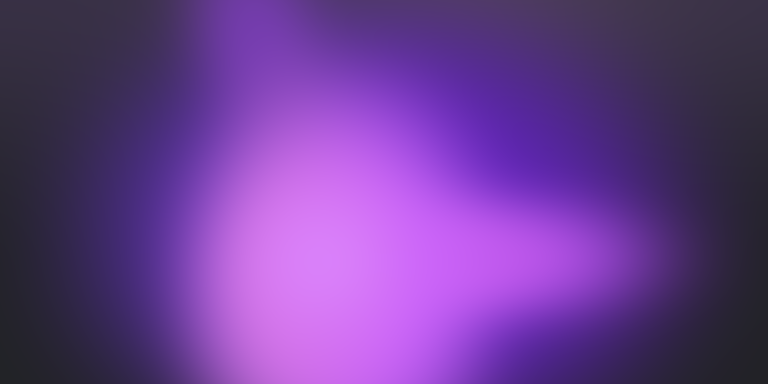
Give the GLSL for this background, as a Shadertoy shader.

```glsl
// Soft violet light on a charcoal backdrop, built from layered elliptical glows:
// a wide violet halo, a plume at the top, an arm to the right and an orchid core.
// Each glow is a smooth falloff that equals one half on its ellipse.

#define HALO_CENTER  vec2(0.99, 0.39)
#define HALO_RADII   vec2(0.69, 0.52)
#define CORE_CENTER  vec2(0.88, 0.26)
#define CORE_RADII   vec2(0.352, 0.469)
#define ARM_CENTER   vec2(1.224, 0.328)
#define ARM_RADII    vec2(0.378, 0.145)
#define PLUME_CENTER vec2(0.67, 0.90)
#define PLUME_RADII  vec2(0.15, 0.25)
#define PLUME_SLANT  0.18

const vec3 CHARCOAL     = vec3(0.13, 0.135, 0.145);
const vec3 SLATE        = vec3(0.22, 0.19, 0.27);
const vec3 WARM_GREY    = vec3(0.30, 0.25, 0.33);
const vec3 VIOLET_LEFT  = vec3(0.37, 0.19, 0.72);
const vec3 VIOLET_RIGHT = vec3(0.38, 0.14, 0.74);
const vec3 PLUME_PURPLE = vec3(0.48, 0.24, 0.72);
const vec3 ARM_MAGENTA  = vec3(0.74, 0.34, 0.92);
const vec3 ORCHID_LEFT  = vec3(0.84, 0.46, 0.90);
const vec3 ORCHID_RIGHT = vec3(0.80, 0.39, 0.98);
const vec3 LILAC        = vec3(0.86, 0.52, 0.99);

// Elliptical glow; a larger power gives a flatter middle and a firmer rim.
float glow(vec2 offset, vec2 radii, float power) {
    return exp2(-pow(length(offset / radii), power));
}

// Dark backdrop that lifts towards a warm grey top.
vec3 backdrop(vec2 p) {
    vec3 color = mix(CHARCOAL, SLATE, smoothstep(0.3, 1.05, p.y));
    float warmth = glow(p - vec2(1.2, 1.05), vec2(0.42, 0.25), 2.0);
    return mix(color, WARM_GREY, warmth);
}

void mainImage(out vec4 fragColor, in vec2 fragCoord) {
    // Canvas coordinates: x in 0..2, y in 0..1.
    vec2 p = fragCoord / iResolution.xy * vec2(2.0, 1.0);
    vec3 color = backdrop(p);

    // Wide halo, purer in hue on the right.
    vec3 violet = mix(VIOLET_LEFT, VIOLET_RIGHT, smoothstep(0.4, 1.3, p.x));
    color = mix(color, violet, glow(p - HALO_CENTER, HALO_RADII, 4.0));

    // Plume, leaning to the right as it descends.
    vec2 plumeOffset = p - PLUME_CENTER;
    plumeOffset.x += PLUME_SLANT * plumeOffset.y;
    color = mix(color, PLUME_PURPLE, 0.85 * glow(plumeOffset, PLUME_RADII, 2.4));

    // Arm and core.
    color = mix(color, ARM_MAGENTA, glow(p - ARM_CENTER, ARM_RADII, 2.8));
    vec3 orchid = mix(ORCHID_LEFT, ORCHID_RIGHT, smoothstep(0.6, 1.15, p.x));
    color = mix(color, orchid, glow(p - CORE_CENTER, CORE_RADII, 4.0));

    // Pale heart of the core.
    color = mix(color, LILAC, 0.8 * glow(p - vec2(0.84, 0.32), vec2(0.16), 2.0));

    fragColor = vec4(color, 1.0);
}
```
